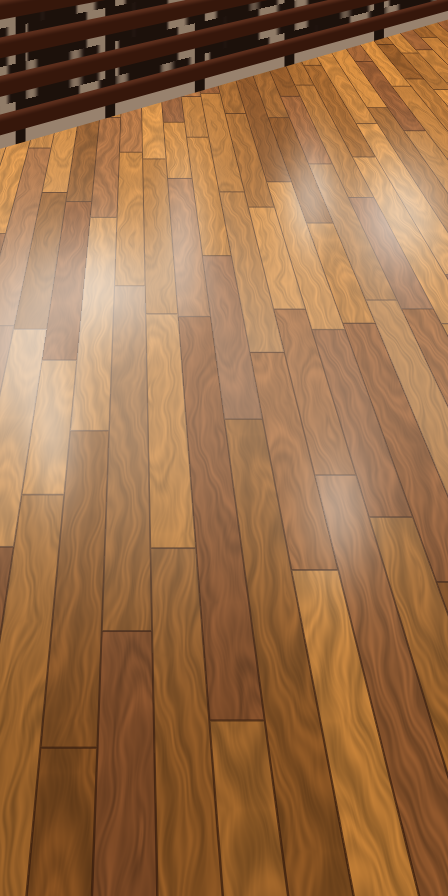
A Shadertoy shader for this texture:

```glsl
// A polished plank floor receding in perspective, with dark slatted rails behind it.
// Canvas points are projected to (lane, depth); hashes vary each plank, layered sines
// and stretched cellular noise make the grain, and soft ellipses add window glare.

const vec2  VANISH      = vec2(0.30, 2.5625); // in canvas widths
const float LANE_WIDTH  = 0.057;              // plank width per unit below horizon
const float LANE_SHIFT  = 0.020;
const float JOINT_STEP  = 0.25;               // mean plank length in depth
const float LENGTH_UNIT = 45.0;               // plank widths per unit of depth
const float SEAM_HALF   = 0.0011;
const float RAIL_HALF   = 0.27;
const float FLOOR_EDGE  = -0.62;              // in rail pitches

const vec3 WOOD_DARK  = vec3(0.46, 0.265, 0.105);
const vec3 WOOD_MID   = vec3(0.60, 0.375, 0.155);
const vec3 WOOD_LIGHT = vec3(0.75, 0.49, 0.21);
const vec3 WOOD_RED   = vec3(0.50, 0.29, 0.17);
const vec3 SEAM_COLOR = vec3(0.20, 0.10, 0.045);
const vec3 RAIL_COLOR = vec3(0.21, 0.09, 0.045);
const vec3 RAIL_LIGHT = vec3(0.36, 0.18, 0.11);
const vec3 GAP_DARK   = vec3(0.11, 0.065, 0.045);
const vec3 GAP_PALE   = vec3(0.68, 0.59, 0.50);
const vec3 HAZE_COLOR = vec3(0.87, 0.80, 0.74);
const vec3 GLARE_WHITE = vec3(0.97, 0.95, 0.93);

// Glare ellipses: centre, then radii
const vec4 GLARE[7] = vec4[7](
    vec4(0.89, 1.52, 0.12, 0.14), vec4(0.69, 1.56, 0.06, 0.12),
    vec4(0.22, 1.36, 0.19, 0.13), vec4(0.04, 1.20, 0.13, 0.17),
    vec4(0.41, 1.49, 0.06, 0.17), vec4(0.12, 1.02, 0.06, 0.15),
    vec4(0.75, 0.86, 0.09, 0.15));

float hash(vec2 p) {
    return fract(sin(dot(p, vec2(127.1, 311.7))) * 43758.55);
}

// Distance to the nearest scattered cell point
float cellular(vec2 p) {
    vec2 cell = floor(p);
    float nearest = 2.0;
    for (int j = -1; j <= 1; j++)
    for (int i = -1; i <= 1; i++) {
        vec2 c = cell + vec2(i, j);
        vec2 site = c + vec2(hash(c), hash(c + 41.3));
        nearest = min(nearest, length(p - site));
    }
    return nearest;
}

// Pixel coverage of the region where the distance is negative
float cover(float d, float px) {
    return clamp(0.5 - d / px, 0.0, 1.0);
}

// Curved growth rings around an off-centre heart, plus fine pores
float woodGrain(vec2 p, float seed, float lanePx) {
    float warp = 0.10 * sin(p.y * 0.9 + seed * 40.0)
               + 0.05 * sin(p.y * 2.1 + p.x * 5.0 + seed * 91.0)
               + 0.03 * sin(p.y * 4.3 - p.x * 9.0);
    float heart = mix(-0.5, 1.5, fract(seed * 7.31));
    float along = (fract(p.y * 0.09 + seed * 3.7) - 0.5) * 1.5;
    float ring = length(vec2(p.x - heart + warp, along));
    float fine = 1.0 - smoothstep(0.02, 0.09, lanePx);
    float rings = sin(ring * 42.0 + 2.0 * sin(ring * 13.0)) * fine;
    float bands = sin(ring * 15.0 + seed * 20.0);
    float pores = cellular(vec2((p.x + warp) * 13.0 + seed * 50.0, p.y * 0.9)) - 0.45;
    return 0.36 * rings + 0.34 * bands + 0.75 * pores * fine;
}

vec3 floorColor(vec2 p, float px) {
    float h = max(VANISH.y - p.y, 0.1);
    float depth = 1.0 / h;
    float across = ((p.x - VANISH.x) / h - LANE_SHIFT) / LANE_WIDTH;
    float lane = floor(across), x = fract(across);

    // One jittered joint per step splits each lane into planks
    float steps = depth / JOINT_STEP + hash(vec2(lane, 9.0));
    float index = floor(steps);
    float joint = 0.2 + 0.6 * hash(vec2(lane, index));
    float offset = fract(steps) - joint;
    vec2 plank = vec2(lane, index + step(0.0, offset));
    float tone = hash(plank + 17.0), seed = hash(plank + 5.5);

    vec3 wood = tone < 0.5 ? mix(WOOD_DARK, WOOD_MID, tone * 2.0)
                           : mix(WOOD_MID, WOOD_LIGHT, tone * 2.0 - 1.0);
    wood = mix(wood, WOOD_RED, 0.6 * step(0.65, seed));
    float lanePx = px / (LANE_WIDTH * h);
    wood *= 1.0 + 0.19 * woodGrain(vec2(x, depth * LENGTH_UNIT), seed, lanePx);
    wood *= mix(0.92, 1.16, smoothstep(0.2, 1.9, p.y));

    // Seams along the planks and across their ends
    float side = min(x, 1.0 - x) * LANE_WIDTH * h;
    float end = abs(offset) * JOINT_STEP * h * h;
    float seam = cover(min(side, end) - SEAM_HALF * h, px);
    wood = mix(wood, SEAM_COLOR, 0.72 * seam);

    // Broad sheen, then bright glare, both uneven between planks
    float band = (p.y - 1.17) / 0.48;
    float haze = 0.50 * exp(-band * band) * mix(1.0, 0.72, p.x);
    float glare = 0.0;
    for (int i = 0; i < GLARE.length(); i++) {
        vec2 q = (p - GLARE[i].xy) / GLARE[i].zw;
        glare += exp(-dot(q, q)) * (i < 3 ? 0.72 : 0.45);
    }
    float gloss = mix(0.8, 1.15, hash(plank + 29.0));
    wood = mix(wood, HAZE_COLOR, clamp(haze * gloss, 0.0, 0.7));
    return mix(wood, GLARE_WHITE, min(glare * gloss * 0.72, 0.85));
}

// Converging rails over a dim backdrop with posts; level counts rail pitches
vec3 railColor(vec2 p, float level, float pitch, float px) {
    float patches = sin(p.x * 31.0 + 1.0) + sin(p.x * 73.0 + floor(level + 0.5) * 2.3);
    float pale = max(smoothstep(0.1, 1.0, patches) * 0.8, 0.85 * cover((level + 0.2) * pitch, px));
    vec3 color = mix(GAP_DARK, GAP_PALE, pale);
    float post = abs(fract(p.x / 0.2 + 0.27) - 0.5) * 0.2 - 0.011;
    color = mix(color, GAP_DARK, cover(post, px));
    float r = fract(level + 0.5) - 0.5;
    float rail = cover((abs(r) - RAIL_HALF) * pitch, px) * step(-0.5, level);
    vec3 slat = mix(RAIL_COLOR, RAIL_LIGHT, smoothstep(0.05, 0.25, r));
    return mix(color, slat, rail);
}

void mainImage(out vec4 fragColor, in vec2 fragCoord) {
    float px = 1.0 / iResolution.x;
    vec2 p = fragCoord * px;
    float pitch = 0.086 - 0.03 * p.x;
    float level = (p.y - 1.721 - 0.27 * p.x) / pitch;
    float behind = cover((FLOOR_EDGE - level) * pitch, px);
    vec3 color = mix(floorColor(p, px), railColor(p, level, pitch, px), behind);
    fragColor = vec4(color, 1.0);
}
```
